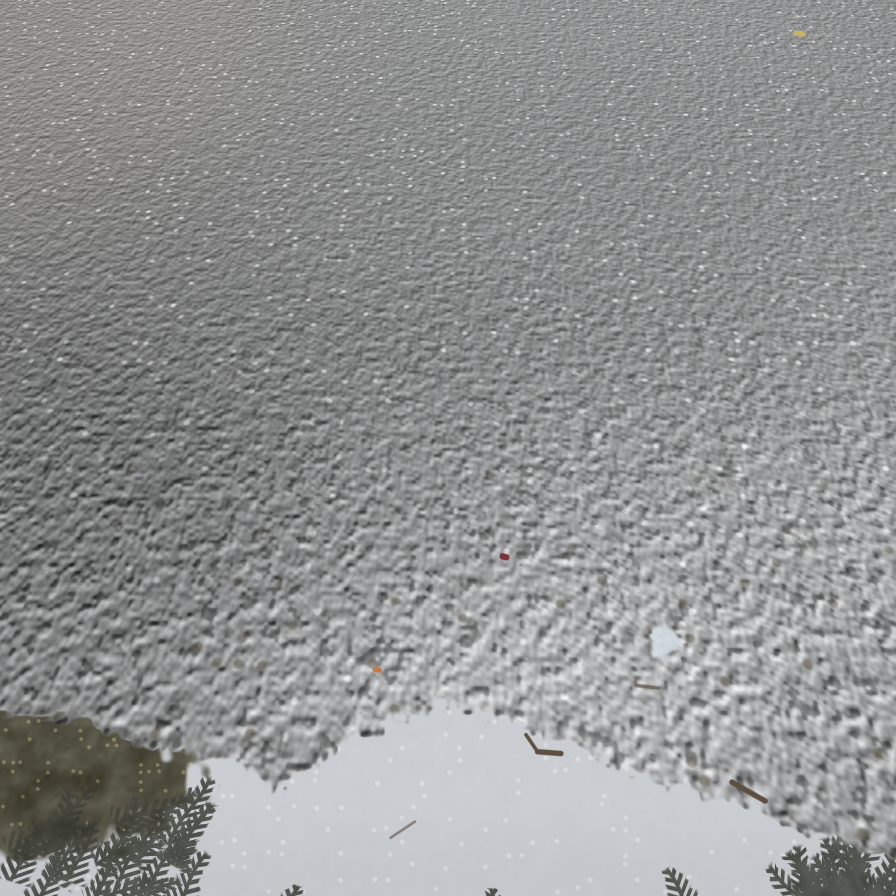
This texture is drawn by a WebGL 1 fragment shader. Its source:

```glsl
precision highp float;
// Wet asphalt running down to a puddle that mirrors pale sky and dark foliage.
// Perspective-mapped noise forms the grit, a curve forms the shoreline, and
// looped, needle-lined fronds form the reflected twigs.

uniform vec2 u_resolution;

const float HORIZON = 1.55;      // height where the ground plane vanishes
const float GRIT_SCALE = 118.0;
const float GRIT_CONTRAST = 0.56;
const vec3 ASPHALT_TINT = vec3(0.995, 1.0, 1.005);
const vec3 SKY = vec3(0.79, 0.805, 0.82);
const vec3 MURK = vec3(0.31, 0.30, 0.245);
const vec3 FOLIAGE = vec3(0.25, 0.26, 0.23);
const vec3 TWIG = vec3(0.36, 0.31, 0.26);

float hash(vec2 p) {
  vec3 q = fract(vec3(p.xyx) * 0.1031);
  q += dot(q, q.yzx + 33.33);
  return fract((q.x + q.y) * q.z);
}

float noise(vec2 p) {
  vec2 i = floor(p), f = fract(p);
  f = f * f * (3.0 - 2.0 * f);
  return mix(mix(hash(i), hash(i + vec2(1.0, 0.0)), f.x),
             mix(hash(i + vec2(0.0, 1.0)), hash(i + 1.0), f.x), f.y);
}

float height(vec2 p) {
  return 0.62 * noise(p) + 0.38 * noise(p * 2.07 + 17.0);
}

float blob(vec2 p, vec2 center, vec2 radius) {
  vec2 d = (p - center) / radius;
  return exp(-dot(d, d));
}

float segment(vec2 p, vec2 a, vec2 b, float width) {
  vec2 pa = p - a, ba = b - a;
  float t = clamp(dot(pa, ba) / dot(ba, ba), 0.0, 1.0);
  float d = length(pa - ba * t);
  return 1.0 - smoothstep(width * 0.5, width * 0.5 + 0.002, d);
}

// Scattered round specks, one candidate per cell
float specks(vec2 p, float density, float radius) {
  vec2 id = floor(p);
  vec2 center = 0.3 + 0.4 * vec2(hash(id + 3.7), hash(id + 9.1));
  float d = length(fract(p) - center);
  return step(1.0 - density, hash(id + 41.0)) * smoothstep(radius, radius * 0.4, d);
}

// Spine with slanted needles on both sides
float frond(vec2 p, vec2 base, float angle, float len) {
  vec2 d = p - base;
  float c = cos(angle), s = sin(angle);
  vec2 q = vec2(c * d.x + s * d.y, c * d.y - s * d.x);
  q.y += 0.006 * sin(q.x * 45.0 + angle * 9.0);
  float t = q.x / len;
  float side = abs(q.y);
  float reach = 0.028 * (1.0 - 0.7 * t) * (0.6 + 0.4 * noise(q.xx * 130.0 + base * 99.0));
  float gap = 0.011;
  float along = q.x - side * 0.9 + step(0.0, q.y) * gap * 0.5;
  float needle = abs(fract(along / gap) - 0.5) * gap;
  float leaf = smoothstep(0.0040, 0.0020, needle) * smoothstep(reach, reach * 0.75, side);
  float spine = smoothstep(0.0030, 0.0012, side);
  return max(leaf, spine) * smoothstep(0.0, 0.04, t) * smoothstep(1.0, 0.92, t);
}

float foliage(vec2 p) {
  float cover = 0.0;
  for (int i = 0; i < 20; i++) {
    vec2 seed = vec2(float(i) * 3.1, 7.0);
    float a = hash(seed), b = hash(seed + 5.3), c = hash(seed + 11.7);
    vec2 base = vec2(0.01 + 0.20 * a, -0.02 + 0.10 * b);
    cover = max(cover, frond(p, base, 0.25 + 1.2 * c, 0.065 + 0.04 * b));
    vec2 rightBase = vec2(0.90 + 0.13 * b, -0.035 + 0.035 * c);
    cover = max(cover, frond(p, rightBase, 1.0 + 1.5 * a, 0.055 + 0.035 * c));
  }
  cover = max(cover, frond(p, vec2(0.765, -0.015), 2.1, 0.052));
  cover = max(cover, frond(p, vec2(0.32, -0.025), 1.2, 0.040));
  return max(cover, frond(p, vec2(0.55, -0.025), 1.6, 0.035));
}

float shoreline(float x) {
  float d = x - 0.48;
  float slope = d < 0.0 ? 0.62 : 0.36;
  float peak = 0.212 - slope * (sqrt(d * d + 0.0016) - 0.04);
  return max(peak, 0.158 + 0.045 * smoothstep(0.2, 0.07, x) - 0.12 * smoothstep(0.24, 0.42, x));
}

void main() {
  vec2 uv = gl_FragCoord.xy / u_resolution;
  float depth = 1.0 / (HORIZON - uv.y);
  vec2 ground = vec2((uv.x - 0.5) * depth, 1.3 * depth) * GRIT_SCALE + 300.0;

  // Broad light on the road
  float tone = 0.535 + 0.03 * smoothstep(0.75, 1.0, uv.y);
  tone -= 0.10 * blob(uv, vec2(0.0, 0.47), vec2(0.42, 0.27));
  tone += 0.13 * blob(uv, vec2(0.55, 0.20), vec2(0.32, 0.24));
  tone += 0.07 * blob(uv, vec2(1.0, 0.35), vec2(0.35, 0.35));
  tone += 0.022 * (noise(uv * vec2(5.0, 8.0)) - 0.5);

  // Grit relief, strongest near the water
  float h = height(ground);
  float relief = h - height(ground + vec2(-0.28, 0.55));
  float near = smoothstep(0.85, 0.22, uv.y);
  float crevice = smoothstep(0.40, 0.22, h);
  float shade = relief * GRIT_CONTRAST * mix(0.5, 0.85, near) - 0.13 * near * crevice;
  vec3 color = (tone + 0.02 * near + shade) * ASPHALT_TINT;
  color += vec3(0.015, 0.004, -0.012) * blob(uv, vec2(0.0, 1.0), vec2(0.3, 0.25));
  color += 0.24 * specks(ground * 0.55, 0.13, 0.30) * mix(1.0, 0.45, near);
  color = mix(color, vec3(0.36, 0.34, 0.28), 0.5 * near * specks(ground * 0.45 + 70.0, 0.05, 0.32));

  // Puddle reflections
  vec3 water = SKY - 0.025 * smoothstep(0.12, 0.0, uv.y);
  water += 0.06 * specks(uv * 75.0, 0.16, 0.28) + 0.018 * (h - 0.5);
  vec2 murkPos = (uv - vec2(0.02, 0.135)) / vec2(0.19, 0.095);
  float murkEdge = length(murkPos) + 0.38 * (noise(uv * 65.0) - 0.5);
  float murk = smoothstep(1.08, 0.90, murkEdge);
  vec3 bed = MURK + 0.10 * (noise(uv * 38.0) - 0.5) + 0.12 * (h - 0.5);
  bed += vec3(0.20, 0.18, 0.11) * specks(uv * 105.0, 0.18, 0.32);
  water = mix(water, bed, murk);
  water = mix(water, FOLIAGE + 0.10 * (h - 0.5), 0.88 * foliage(uv));
  float ragged = 0.028 * (h - 0.5) + 0.014 * (noise(uv * 26.0) - 0.5);
  float wet = smoothstep(-0.004, 0.005, shoreline(uv.x) - uv.y + ragged);
  color = mix(color, water, wet);

  // Pale stain, twigs and small fallen bits
  float stain = blob(uv, vec2(0.742, 0.283), vec2(0.023, 0.020));
  color = mix(color, vec3(0.83, 0.87, 0.89), 0.85 * smoothstep(0.3, 0.65, stain + 0.6 * (h - 0.5)));
  float twigs = segment(uv, vec2(0.587, 0.180), vec2(0.600, 0.161), 0.002);
  twigs = max(twigs, segment(uv, vec2(0.600, 0.161), vec2(0.626, 0.159), 0.004));
  twigs = max(twigs, segment(uv, vec2(0.817, 0.127), vec2(0.854, 0.106), 0.004));
  twigs = max(twigs, 0.6 * segment(uv, vec2(0.436, 0.065), vec2(0.463, 0.083), 0.001));
  twigs = max(twigs, 0.7 * segment(uv, vec2(0.710, 0.235), vec2(0.735, 0.232), 0.002));
  color = mix(color, TWIG, twigs);
  color = mix(color, vec3(0.78, 0.70, 0.42), segment(uv, vec2(0.888, 0.963), vec2(0.896, 0.962), 0.004));
  color = mix(color, vec3(0.48, 0.20, 0.23), segment(uv, vec2(0.561, 0.379), vec2(0.565, 0.378), 0.005));
  color = mix(color, vec3(0.75, 0.48, 0.30), segment(uv, vec2(0.419, 0.253), vec2(0.423, 0.252), 0.004));

  gl_FragColor = vec4(clamp(color, 0.0, 1.0), 1.0);
}
```
